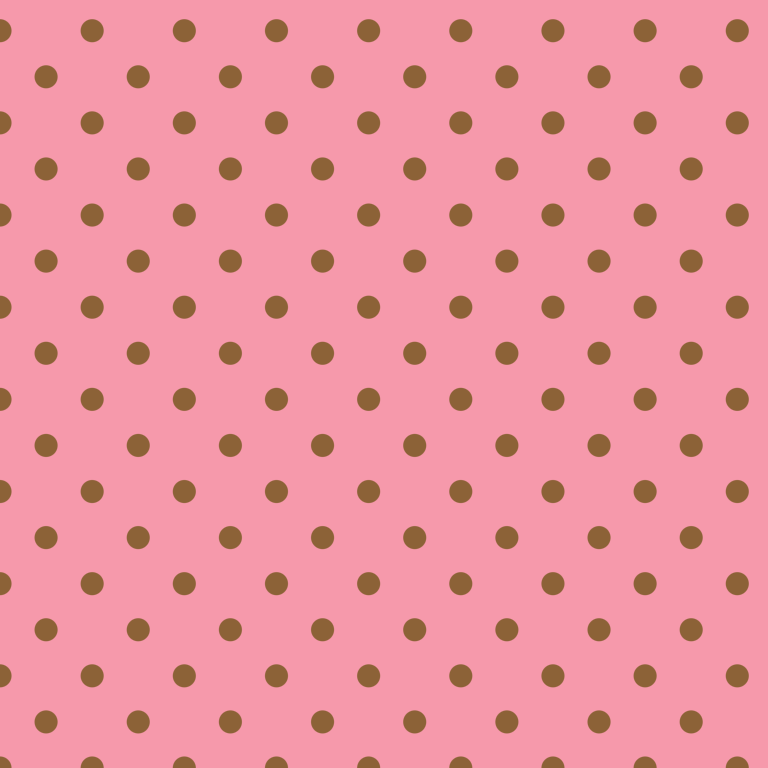
This pattern is drawn by a Shadertoy shader. Its source:

```glsl
const vec3 PINK = vec3(0.965, 0.600, 0.671);
const vec3 BROWN = vec3(0.549, 0.384, 0.216);
const float PITCH = 0.12;       // spacing of dots along a row
const float DOT_RADIUS = 0.015;

// Offset from the nearest point of a square grid that passes through the origin
vec2 gridOffset(vec2 p, float pitch) {
    return (fract(p / pitch + 0.5) - 0.5) * pitch;
}

// Signed distance to dots on a grid, with a further dot in the centre of each cell
float staggeredDots(vec2 p, float pitch, float radius) {
    float corner = length(gridOffset(p, pitch));
    float centre = length(gridOffset(p - 0.5 * pitch, pitch));
    return min(corner, centre) - radius;
}

// Antialiased coverage of a signed distance
float coverage(float dist, float pixel) {
    return 1.0 - smoothstep(-0.75 * pixel, 0.75 * pixel, dist);
}

void mainImage(out vec4 fragColor, in vec2 fragCoord) {
    float pixel = 1.0 / iResolution.y;
    vec2 p = fragCoord * pixel;

    float dots = coverage(staggeredDots(p, PITCH, DOT_RADIUS), pixel);
    fragColor = vec4(mix(PINK, BROWN, dots), 1.0);
}
```
